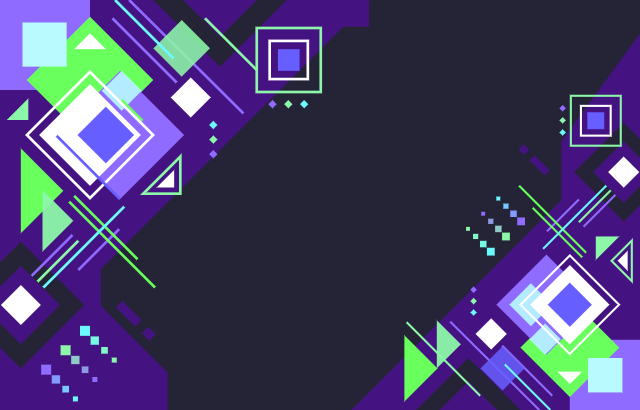
This background is drawn by a WebGL 2 fragment shader. Its source:

```glsl
#version 300 es
precision highp float;

uniform vec2 u_resolution;
out vec4 fragColor;

#define CANVAS vec2(768.0, 492.0)
#define MIRROR_SCALE 0.78
#define LINE_WIDTH 3.2
#define NIGHT vec3(0.145, 0.137, 0.212)
#define PURPLE vec3(0.27, 0.07, 0.51)
#define VIOLET vec3(0.56, 0.42, 1.0)
#define BLUE vec3(0.40, 0.37, 1.0)
#define GREEN vec3(0.41, 1.0, 0.36)
#define MINT vec3(0.55, 0.97, 0.66)
#define CYAN vec3(0.42, 0.98, 1.0)
#define ICE vec3(0.72, 0.98, 1.0)
#define WHITE vec3(1.0)

vec3 color = NIGHT;
float pixel;

// Blend a shape over the canvas with a smooth edge
void paint(vec3 tint, float dist, float alpha) {
  color = mix(color, tint, alpha * clamp(0.5 - dist / pixel, 0.0, 1.0));
}
void paint(vec3 tint, float dist) { paint(tint, dist, 1.0); }

// Distance functions
float diamond(vec2 p, float r) { return (abs(p.x) + abs(p.y) - r) * 0.7071; }
float square(vec2 p, float r) { return max(abs(p.x), abs(p.y)) - r; }
float outline(float d) { return abs(d + 0.5 * LINE_WIDTH) - 0.5 * LINE_WIDTH; }
float bar(vec2 p, vec2 a, vec2 b, float width) {
  vec2 dir = normalize(b - a), v = p - 0.5 * (a + b);
  float along = abs(dot(v, dir)) - 0.5 * length(b - a);
  return max(along, abs(dot(v, vec2(-dir.y, dir.x))) - 0.5 * width);
}
float line(vec2 p, vec2 a, vec2 b) { return bar(p, a, b, LINE_WIDTH); }
// Right-angled triangle with its tip at the origin, pointing along +x
float wedge(vec2 p, float h) { return max((abs(p.y) + p.x) * 0.7071, -p.x - h); }
// Right-angled triangle with its square corner at the lower right
float corner(vec2 p, float leg) { return max(max(p.x, p.y), (-p.x - p.y - leg) * 0.7071); }

// Purple ground with dark diamond frames
void drawGround(vec2 p, bool mirrored) {
  float slope = (p.x + p.y - 444.0) * 0.7071;
  float foot = max((p.x - p.y + 246.0) * 0.7071, p.x - 201.0);
  float shore = min(slope, min(p.x - 121.0, foot));
  shore = min(shore, max(p.x - 443.0, p.y - 32.0));
  float cut = (p.y + 1.37 * p.x - 579.0) * 0.59;
  paint(PURPLE, mirrored ? min(slope, max(p.x - 121.0, cut)) : shore);
  paint(NIGHT, diamond(p - vec2(25, 366), 76.0));
  paint(PURPLE, diamond(p - vec2(25, 366), 47.0));
  paint(NIGHT, diamond(p - vec2(264, 0), 80.0));
  paint(PURPLE, diamond(p - vec2(264, 0), 44.0));
  paint(PURPLE, bar(p, vec2(143, 365), vec2(166, 388), 11.0));
  paint(PURPLE, bar(p, vec2(174, 396), vec2(183, 405), 11.0));
}

// Corner square and the stack of large diamonds
void drawEmblem(vec2 p, bool mirrored) {
  paint(VIOLET, max(p.x, p.y) - 108.0);
  paint(GREEN, diamond(p - vec2(108, 96), 76.0));
  paint(ICE, square(p - 53.5, 26.5));
  paint(WHITE, wedge(vec2(40, 108) - p.yx, 19.0));
  paint(VIOLET, diamond(p - vec2(144, 162), 77.0));
  paint(ICE, diamond(p - vec2(146, 109), 24.0), 0.9);
  if (mirrored) paint(ICE, diamond(p - vec2(168, 162), 33.0), 0.9);
  else paint(GREEN, line(p, vec2(146, 120), vec2(171, 145)));
  vec2 heart = p - vec2(108, 162);
  paint(WHITE, diamond(heart, 61.0));
  paint(WHITE, outline(diamond(heart, 78.0)));
  paint(BLUE, diamond(heart - vec2(mirrored ? 0 : 19, 0), 34.0));
  if (!mirrored) paint(BLUE, line(p, vec2(68, 163), vec2(144, 239)));
  paint(WHITE, diamond(p - vec2(229, 117), 24.0));
  paint(WHITE, diamond(p - vec2(25, 366), 24.0));
}

// Triangles, then the crossing diagonal lines
void drawStrokes(vec2 p, bool mirrored) {
  float turn = mirrored ? -1.0 : 1.0;
  paint(GREEN, wedge((p - (mirrored ? vec2(311.5, 64) : vec2(76, 229))) * turn, 51.0));
  paint(MINT, wedge((p - (mirrored ? vec2(275.6, 101) : vec2(88, 265))) * turn, 37.0), 0.95);
  paint(MINT, corner(p - (mirrored ? vec2(68, 267) : vec2(34, 144)), mirrored ? 36.0 : 26.0));
  vec2 tip = p - vec2(46, 229.5), angle = p - vec2(218, 234);
  paint(MINT, outline(mirrored ? wedge(tip, 35.0) : corner(angle, 50.0)));
  paint(WHITE, mirrored ? wedge(tip + vec2(11.5, 0), 15.5) : corner(angle + 9.0, 21.0));
  paint(VIOLET, line(p, vec2(155, 0), vec2(292, 136)));
  paint(VIOLET, line(p, vec2(135, 22), vec2(212, 99)));
  if (mirrored) paint(BLUE, diamond(p - vec2(211.5, 64), 34.0), 0.85);
  else paint(MINT, diamond(p - vec2(218, 58), 34.0), 0.88);
  paint(CYAN, line(p, vec2(138, 0), vec2(208, 70)));
  paint(MINT, line(p, vec2(246, 22), mirrored ? vec2(359, 135) : vec2(308, 84)));
  paint(VIOLET, line(p, vec2(87, 282), vec2(38, 331)));
  paint(VIOLET, line(p, vec2(143, 275), vec2(94, 324)));
  paint(GREEN, line(p, vec2(89, 235), vec2(165, 311)));
  paint(GREEN, line(p, vec2(83, 242), vec2(186, 345)));
  paint(MINT, line(p, vec2(94, 289), vec2(45, 338)));
  paint(CYAN, line(p, vec2(149, 248), vec2(52, 345)));
}

// Nested box, diamond triplets and the shrinking dot grid
void drawOrnaments(vec2 p, bool mirrored) {
  vec2 box = p - (mirrored ? vec2(68, 445) : vec2(346.5, 72));
  paint(MINT, outline(square(box, 40.0)));
  paint(WHITE, outline(square(box, 24.5)));
  paint(BLUE, square(box, 13.0));
  vec3 hues[3] = vec3[3](CYAN, MINT, VIOLET);
  vec2 rowStart = mirrored ? vec2(119, 427) : vec2(365, 125);
  vec2 rowStep = mirrored ? vec2(0, 18.6) : vec2(-19, 0);
  vec2 gridStart = mirrored ? vec2(229.5, 243.6) : vec2(102, 397);
  for (int j = 0; j < 3; j++) {
    float row = float(j);
    paint(hues[j], diamond(p - vec2(256, 150.0 + 17.5 * row), 5.0));
    paint(hues[j], diamond(p - rowStart - row * rowStep, 5.0));
    for (int i = 0; i < 4; i++) {
      float k = float(i);
      vec2 spot = gridStart + 11.7 * k + 23.3 * row * vec2(-1, 1);
      paint(mix(hues[j], hues[(j + 1) % 3], k / 3.0), square(p - spot, 6.0 - k));
    }
  }
}

void main() {
  vec2 p = gl_FragCoord.xy / u_resolution * CANVAS;
  p.y = CANVAS.y - p.y;
  // Upper left cluster, then its smaller half-turned twin
  for (int side = 0; side < 2; side++) {
    bool mirrored = side == 1;
    float scale = mirrored ? MIRROR_SCALE : 1.0;
    vec2 q = (mirrored ? CANVAS - p : p) / scale;
    pixel = CANVAS.y / u_resolution.y / scale;
    drawGround(q, mirrored);
    drawEmblem(q, mirrored);
    drawStrokes(q, mirrored);
    drawOrnaments(q, mirrored);
  }
  fragColor = vec4(color, 1.0);
}
```
